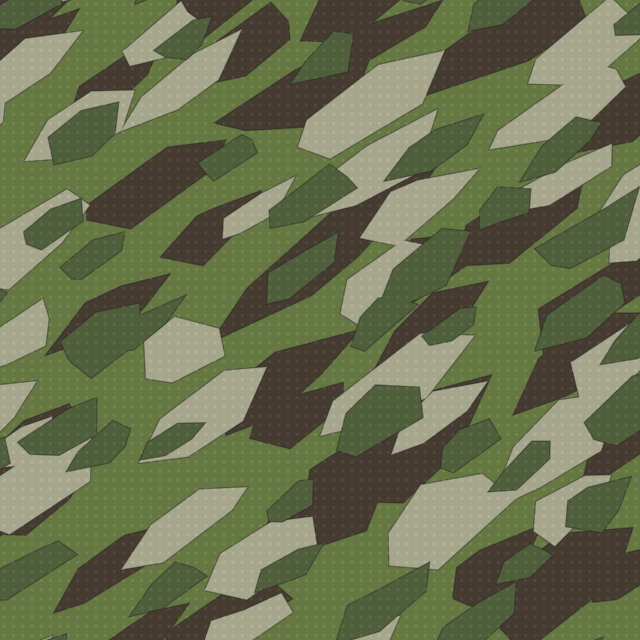
This pattern is drawn by a Shadertoy shader. Its source:

```glsl
#define BASE_GREEN  vec3(0.40, 0.47, 0.26)
#define DARK_GREEN  vec3(0.31, 0.37, 0.23)
#define BROWN       vec3(0.27, 0.23, 0.19)
#define SAND        vec3(0.65, 0.65, 0.55)
#define OUTLINE     vec3(0.13, 0.13, 0.13)
#define LONG_ANGLE  0.50   // direction of the long side of the shards
#define SHORT_ANGLE 1.60   // direction of their cut ends
#define SIDES       6
#define PRESENCE    0.85   // share of cells holding a shard
#define DOTS        70.0   // dots across the canvas
#define DOT_LIGHT   0.05

vec2 hash2(vec2 p) {
    vec3 q = fract(p.xyx * vec3(0.1031, 0.1030, 0.0973));
    q += dot(q, q.yzx + 33.33);
    return fract((q.xx + q.yz) * q.zy);
}

vec2 direction(float angle) {
    return vec2(cos(angle), sin(angle));
}

// Corner k of a shard, in cell units around its centre
vec2 corner(vec2 id, int k, float size) {
    vec2 rnd = hash2(id + 17.0 * float(k) + 5.0);
    float angle = (float(k) + 0.7 * rnd.x) * 6.2832 / float(SIDES);
    return direction(angle) * size * mix(0.65, 1.35, rnd.y);
}

// Signed distance to an irregular polygon
float shard(vec2 p, mat2 axes, vec2 id, float size) {
    vec2 a = axes * corner(id, SIDES - 1, size);
    float dist2 = 1e3, side = 1.0;
    for (int k = 0; k < SIDES; k++) {
        vec2 b = axes * corner(id, k, size);
        vec2 edge = a - b, w = p - b;
        vec2 off = w - edge * clamp(dot(w, edge) / dot(edge, edge), 0.0, 1.0);
        dist2 = min(dist2, dot(off, off));
        bvec3 c = bvec3(p.y >= b.y, p.y < a.y, edge.x * w.y > edge.y * w.x);
        if (all(c) || !any(c)) side = -side;
        a = b;
    }
    return side * sqrt(dist2);
}

// Union of the shards scattered over a skewed grid
float shardField(vec2 p, vec2 cellSize, float size, float seed) {
    mat2 axes = mat2(direction(LONG_ANGLE) * cellSize.x,
                     direction(SHORT_ANGLE) * cellSize.y);
    vec2 home = floor(inverse(axes) * p);
    float d = 1e3;
    for (int j = -1; j <= 1; j++)
    for (int i = -1; i <= 1; i++) {
        vec2 cell = home + vec2(i, j);
        vec2 id = cell + seed;
        vec2 traits = hash2(id + 91.7);
        if (traits.x > PRESENCE) continue;
        vec2 centre = axes * (cell + 0.5 + 0.8 * (hash2(id) - 0.5));
        d = min(d, shard(p - centre, axes, id, size * mix(0.7, 1.3, traits.y)));
    }
    return d;
}

// Paints one layer with a hairline border
vec3 paint(vec3 under, vec3 colour, float d, float px) {
    vec3 col = mix(under, colour, smoothstep(0.5, -0.5, d / px));
    float line = 1.0 - smoothstep(0.0003, 0.0003 + px, abs(d));
    return mix(col, OUTLINE, 0.4 * line);
}

void mainImage(out vec4 fragColor, in vec2 fragCoord) {
    float px = 1.0 / iResolution.y;
    vec2 p = fragCoord * px;

    // Camouflage layers, bottom to top
    vec3 col = BASE_GREEN;
    col = paint(col, BROWN, shardField(p, vec2(0.30, 0.13), 0.416, 13.0), px);
    col = paint(col, SAND, shardField(p, vec2(0.28, 0.125), 0.357, 147.0), px);
    col = paint(col, DARK_GREEN, shardField(p, vec2(0.24, 0.115), 0.306, 271.0), px);

    // Fine grid of small square dots
    vec2 q = abs(fract(p * DOTS) - 0.5);
    float soft = 0.5 * px * DOTS;
    float dots = smoothstep(0.16 + soft, 0.16 - soft, max(q.x, q.y));
    col += DOT_LIGHT * dots;

    fragColor = vec4(col, 1.0);
}
```
